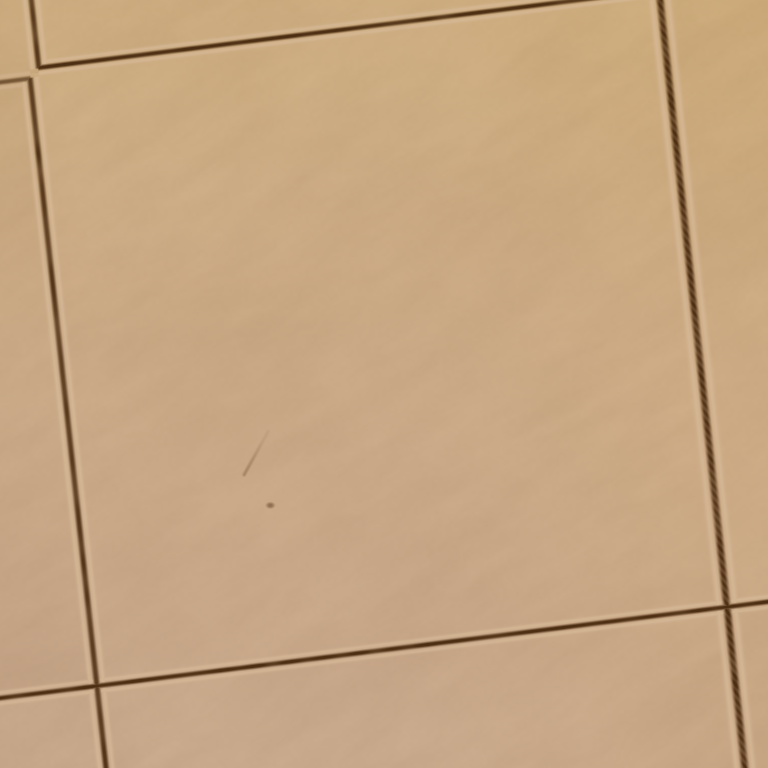
Reproduce this texture procedurally as a WebGL 1 fragment shader.

```glsl
precision highp float;
// Large tan floor tiles on a slightly tilted grid, about one whole tile in view.
// A skewed lattice gives the dark joints with pale rims; one corner is misaligned.
// Layered value noise mottles the surface, and a chip and a scratch mark the tile.
uniform vec2 u_resolution;

#define ORIGIN vec2(0.1263, 0.1068)
#define STEP_ACROSS vec2(0.8203, 0.1029)
#define STEP_UP vec2(-0.0885, 0.8034)
#define SLIP 0.0155
#define WIDTH_ACROSS 0.0050
#define WIDTH_UP 0.0060
#define TILE_COLOR vec3(0.780, 0.652, 0.515)
#define JOINT_COLOR vec3(0.30, 0.18, 0.07)
#define RIM_COLOR vec3(0.84, 0.725, 0.595)
#define MARK_COLOR vec3(0.50, 0.36, 0.25)
#define MOTTLE 0.045

float hash(vec2 p) {
  vec3 q = fract(vec3(p.xyx) * 0.1031);
  q += dot(q, q.yzx + 33.33);
  return fract((q.x + q.y) * q.z);
}

float noise(vec2 p) {
  vec2 i = floor(p), f = fract(p);
  f = f * f * (3.0 - 2.0 * f);
  return mix(mix(hash(i), hash(i + vec2(1, 0)), f.x),
             mix(hash(i + vec2(0, 1)), hash(i + vec2(1, 1)), f.x), f.y);
}

float fbm(vec2 p) {
  float sum = 0.0, amp = 0.5;
  for (int i = 0; i < 5; i++) {
    sum += amp * noise(p);
    p = mat2(1.6, 1.2, -1.2, 1.6) * p + 7.3;
    amp *= 0.5;
  }
  return sum;
}

float cross2(vec2 a, vec2 b) { return a.x * b.y - a.y * b.x; }

// Joint profile: x is the dark core, y the pale rim on both sides
vec2 joint(float dist, float width) {
  float d = abs(dist) / width;
  float rim = (d - 1.45) / 0.5;
  return vec2(1.0 - smoothstep(0.1, 1.0, d), exp(-rim * rim));
}

// Zero inside the small opening at the misaligned corner
float opening(float t) { return smoothstep(0.3, 0.55, abs(t) / SLIP); }

float segmentDistance(vec2 p, vec2 a, vec2 b) {
  vec2 ab = b - a;
  return length(p - a - ab * clamp(dot(p - a, ab) / dot(ab, ab), 0.0, 1.0));
}

// Soft cloudy surface with slanted fine streaks and a warm upper edge
vec3 tileSurface(vec2 p, vec2 cell) {
  float cloud = fbm(p * 4.0 + cell * 5.0 + 20.0) - 0.48;
  vec2 slanted = vec2(dot(p, vec2(0.85, 0.53)), dot(p, vec2(-0.53, 0.85)));
  float streak = fbm(slanted * vec2(14.0, 45.0) + 2.0 * cloud + 50.0) - 0.48;
  float grain = noise(p * 190.0 + 9.0) - 0.5;
  vec3 color = TILE_COLOR;
  color += vec3(0.012, 0.014, -0.026) * smoothstep(0.45, 1.1, p.y);
  color += vec3(-0.010, -0.006, 0.014) * (1.0 - smoothstep(0.0, 0.6, p.y));
  color += vec3(0.006, 0.001, -0.014) * smoothstep(0.5, 1.0, p.x);
  color += MOTTLE * vec3(0.8, 1.0, 0.9) * cloud;
  return color + 0.03 * streak + 0.006 * grain + 0.012 * (hash(cell + 40.0) - 0.5);
}

void main() {
  vec2 p = gl_FragCoord.xy / u_resolution;
  float pixel = 1.0 / min(u_resolution.x, u_resolution.y);

  // Lattice coordinates: whole numbers lie on the joints
  vec2 d = p - ORIGIN;
  vec2 g = vec2(cross2(d, STEP_UP), cross2(STEP_ACROSS, d)) / cross2(STEP_ACROSS, STEP_UP);

  // Shift the joints that meet at the misaligned corner
  vec2 toCorner = g - vec2(0.5 * SLIP, 1.0 - 0.5 * SLIP);
  float upperRow = step(0.0, toCorner.y);
  float leftSide = step(toCorner.x, 0.0);
  float topJoint = step(0.5, g.y);
  vec2 s = g + SLIP * vec2(-upperRow, leftSide * topJoint);
  vec2 nearest = floor(s + 0.5);
  vec2 offset = (s - nearest) * vec2(length(STEP_ACROSS), length(STEP_UP));

  // Upright joints: the right one is wider and has a fine twisted edge
  float rightJoint = step(0.5, nearest.x);
  float uprightWidth = WIDTH_UP * (1.0 + 0.25 * rightJoint);
  vec2 upright = joint(offset.x, max(uprightWidth, 1.5 * pixel)) * opening(toCorner.y);
  float twist = sin(6.2832 * (p.y * 85.0 + offset.x * 110.0));
  upright.x *= 0.88 + rightJoint * (0.02 + 0.10 * twist);

  // Level joints: the short piece beyond the corner is fainter
  vec2 level = joint(offset.y, max(WIDTH_ACROSS, 1.5 * pixel));
  level *= mix(1.0, opening(toCorner.x) * (1.0 - 0.35 * leftSide), topJoint);

  float wear = 0.88 + 0.24 * noise(p * 45.0);
  float dark = clamp(max(upright.x, level.x) * wear, 0.0, 1.0);
  float rim = max(upright.y, level.y) * (1.0 - dark);

  vec3 color = tileSurface(p, floor(s));

  // Small chip and a scratch that fades toward its upper end
  float chip = length((p - vec2(0.352, 0.342)) * vec2(0.8, 1.1));
  float scratch = segmentDistance(p, vec2(0.318, 0.382), vec2(0.349, 0.438));
  float fade = 1.0 - smoothstep(0.38, 0.438, p.y);
  float mark = 0.75 * (1.0 - smoothstep(0.001, 0.0062, chip));
  mark = max(mark, (0.10 + 0.35 * fade) * (1.0 - smoothstep(0.0, 0.004, scratch)));
  color = mix(color, MARK_COLOR, mark);

  color = mix(color, RIM_COLOR, 0.75 * rim);
  color = mix(color, JOINT_COLOR, dark);
  gl_FragColor = vec4(color, 1.0);
}
```
